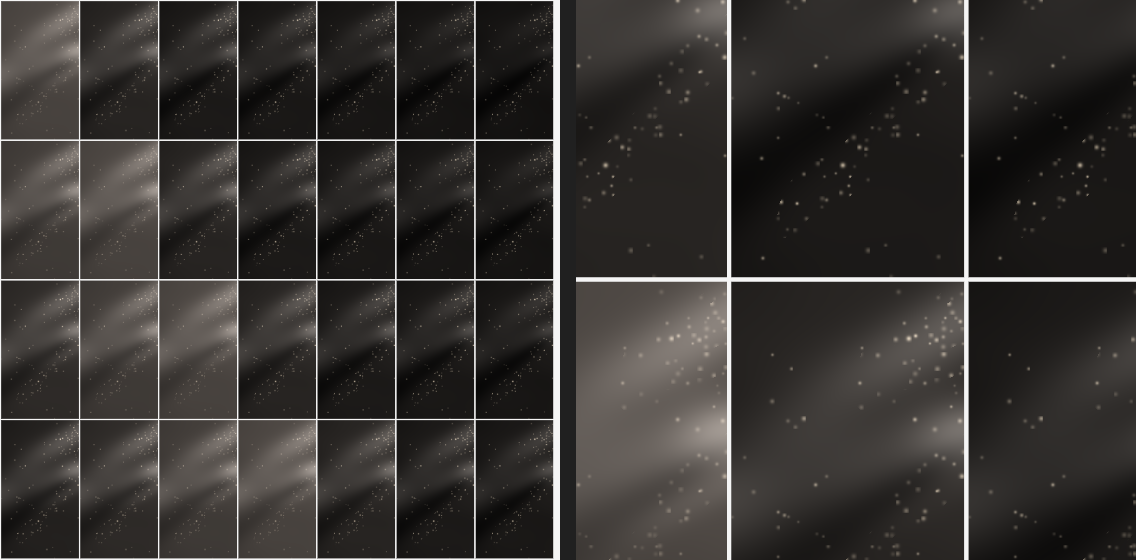
Left: the whole. Right: its middle third, enlarged.
This background is drawn by a Shadertoy shader. Its source:

```glsl
// A 7 by 4 sheet of dark panels with hazy light beams and glittering dust, split by thin white rules.

const vec2 GRID = vec2(7.0, 4.0);
const vec2 PITCH = vec2(0.1412, 0.2494);
const vec2 MARGIN = vec2(0.0009, 0.0009);   // left and top offset of the first rule
const float RULE_HALF = 0.0013;
const float ASPECT = 1.766;                 // panel height over panel width
const vec3 RULE_COLOR = vec3(0.96);
const vec3 SHADE_TINT = vec3(1.06, 0.98, 0.92);
const vec3 LIGHT_TINT = vec3(1.03, 0.995, 0.965);
const vec3 DUST_COLOR = vec3(0.80, 0.74, 0.64);

float hash(vec2 p) {
    p = fract(p * vec2(0.1031, 0.1130));
    p += dot(p, p.yx + 33.33);
    return fract((p.x + p.y) * p.x * 41.7);
}

vec2 hash2(vec2 p) {
    return vec2(hash(p + 7.3), hash(p + 51.9));
}

float gradientDot(vec2 corner, vec2 offset) {
    float angle = 6.2832 * hash(corner + 19.0);
    return dot(vec2(cos(angle), sin(angle)), offset);
}

float gradientNoise(vec2 p) {
    vec2 i = floor(p), f = fract(p);
    vec2 w = f * f * f * (f * (f * 6.0 - 15.0) + 10.0);
    vec2 e = vec2(1.0, 0.0);
    float low = mix(gradientDot(i, f), gradientDot(i + e, f - e), w.x);
    float high = mix(gradientDot(i + e.yx, f - e.yx), gradientDot(i + 1.0, f - 1.0), w.x);
    return mix(low, high, w.y);
}

float gauss(float x) {
    return exp(-x * x);
}

// Soft beam leaving its source to the left; it widens with distance.
float beam(vec2 p, vec2 source, float slope, float width, float spread) {
    float reach = max(source.x - p.x, 0.0);
    float across = p.y - source.y - slope * (p.x - source.x);
    return gauss(across / (width + spread * reach));
}

// One jittered speck per lattice cell, kept where the density allows it.
float specks(vec2 p, float cells, float density, float pixel, float seed) {
    vec2 id = floor(p * cells);
    vec2 center = (id + 0.25 + 0.5 * hash2(id + seed)) / cells;
    float size = mix(0.005, 0.011, hash(id + seed + 3.7));
    float soft = max(size, pixel * 0.7);
    float fade = min(1.0, size / soft);
    float keep = step(hash(id + seed + 91.0), density);
    float glow = mix(0.3, 1.0, pow(hash(id + seed + 23.0), 2.0));
    return keep * glow * fade * gauss(length(p - center) / soft);
}

// Panels are clearest far right of the diagonal and haziest on it.
vec3 panel(vec2 uv, vec2 cell, float pixel) {
    vec2 p = uv * vec2(1.0, ASPECT);
    float step_ = cell.x - cell.y;
    float haze = exp(-step_ * step_ * (step_ > 0.0 ? 1.5 : 0.25));
    float power = mix(1.0, 0.28, clamp((step_ - 0.5) / 5.5, 0.0, 1.0));
    float mist = gradientNoise(p * vec2(1.6, 2.4) + 4.0);

    // Light and shadow shafts
    float mainBeam = beam(p, vec2(1.0, 1.13), 0.27, 0.10, 0.13);
    float upperBeam = beam(p, vec2(1.0, 1.61), 0.55, 0.17, 0.03);
    float lowerBeam = beam(p, vec2(1.0, 0.90), 0.42, 0.08, 0.06);
    float shadow = beam(p, vec2(0.9, 1.02), 0.72, 0.08, 0.16);
    float hotSpot = gauss(length((p - vec2(1.02, 1.12)) * vec2(4.2, 6.0)));

    float light = 0.15 * mainBeam * (1.0 + 0.6 * mist);
    light += 0.23 * upperBeam * smoothstep(-0.1, 1.0, p.x);
    light += 0.07 * lowerBeam * smoothstep(-3.5, 0.5, -step_ * 2.0) * smoothstep(0.2, 0.8, p.x);
    light += 0.20 * hotSpot;
    float base = 0.055 + 0.035 * p.x * power + 0.035 * power + 0.02 * mist;
    base += haze * (0.145 + 0.03 * uv.y);
    base -= 0.05 * shadow;
    vec3 color = max(base, 0.015) * SHADE_TINT + light * power * LIGHT_TINT;

    // Dust along the low diagonal and in the upper right corner
    float trail = beam(p, vec2(1.0, 1.04), 1.02, 0.13, 0.03) * smoothstep(0.05, 0.35, p.x);
    float corner = upperBeam * smoothstep(0.4, 1.0, p.x);
    float density = 0.004 + 0.20 * trail + 0.26 * corner;
    float dust = specks(p, 26.0, density, pixel, 0.0) + 0.7 * specks(p, 37.0, density * 0.6, pixel, 140.0);
    return color + DUST_COLOR * dust * mix(0.75, 0.42, haze);
}

void mainImage(out vec4 fragColor, in vec2 fragCoord) {
    vec2 canvas = fragCoord / iResolution.xy;
    float pixel = 1.0 / min(iResolution.x, iResolution.y);

    // Cells count from the upper left
    vec2 grid = (vec2(canvas.x, 1.0 - canvas.y) - MARGIN) / PITCH;
    vec2 cell = clamp(floor(grid), vec2(0.0), GRID - 1.0);
    vec2 local = grid - cell;
    vec3 color = panel(vec2(local.x, 1.0 - local.y), cell, pixel / PITCH.x);

    // Rules, and the blank strip past the last column
    vec2 inset = min(local, 1.0 - local) * PITCH - RULE_HALF;
    float edge = min(inset.x, inset.y);
    float rule = 1.0 - smoothstep(-0.5 * pixel, 0.5 * pixel, edge);
    fragColor = vec4(mix(clamp(color, 0.0, 1.0), RULE_COLOR, rule), 1.0);
}
```
